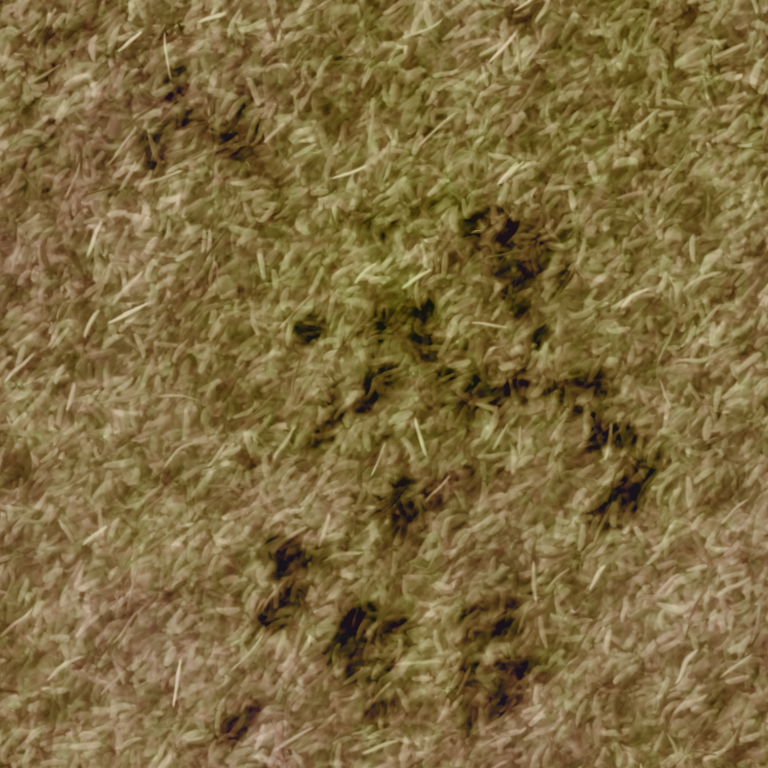
This texture is drawn by a Shadertoy shader. Its source:

```glsl
// Dry matted grass: short curved blades are scattered in jittered grids, layer
// over layer, on a darker thatch. Each blade carries a tone; clumps, shadow
// pockets and grain shift it, and a straw ramp with an olive tint colours it.

const vec3 SOIL = vec3(0.13, 0.07, 0.05);
const vec3 BROWN = vec3(0.34, 0.24, 0.09);
const vec3 OCHRE = vec3(0.45, 0.36, 0.18);
const vec3 STRAW = vec3(0.55, 0.47, 0.30);
const vec3 PALE = vec3(0.66, 0.60, 0.45);
const vec3 GLINT = vec3(0.82, 0.77, 0.64);

const int LAYERS = 5;
const float LEAN = 0.88;      // main blade direction in radians
const float SOFTNESS = 0.0022; // edge blur in canvas units

vec4 hash4(vec2 p) {
    vec4 q = fract(p.xyxy * vec4(0.1031, 0.1030, 0.0973, 0.1099));
    q += dot(q, q.wzxy + 33.33);
    return fract((q.xxyz + q.yzzw) * q.zywx);
}

float noise(vec2 p) {
    vec2 cell = floor(p), f = fract(p);
    f = f * f * (3.0 - 2.0 * f);
    float low = mix(hash4(cell).x, hash4(cell + vec2(1, 0)).x, f.x);
    float high = mix(hash4(cell + vec2(0, 1)).x, hash4(cell + vec2(1, 1)).x, f.x);
    return mix(low, high, f.y);
}

float fbm(vec2 p) {
    return 0.55 * noise(p) + 0.29 * noise(p * 2.1 + 17.3) + 0.16 * noise(p * 4.3 + 41.7);
}

// Coordinates along and across a direction
vec2 turn(vec2 p, float angle) {
    float c = cos(angle), s = sin(angle);
    return vec2(c * p.x + s * p.y, c * p.y - s * p.x);
}

// Coverage of a bent, tapered blade; size holds half length and half width
float bladeMask(vec2 q, vec2 size, float bend, float blur) {
    float along = q.x / size.x;
    float across = abs(q.y + bend * size.y * along * along);
    float width = size.y * (1.0 - 0.6 * along * along);
    float side = 1.0 - smoothstep(width - blur, width + blur, across);
    return side * (1.0 - smoothstep(0.75, 1.0, abs(along)));
}

// Lays one grid of blades over the tone below it
float layBlades(float tone, vec2 p, float cellSize, vec2 shape, float density,
                float brightness, float spread, float seed, float blur) {
    vec2 home = floor(p / cellSize);
    for (int y = -1; y <= 1; y++)
    for (int x = -1; x <= 1; x++) {
        vec2 id = home + vec2(x, y);
        vec4 a = hash4(id + seed);
        vec4 b = hash4(id + seed + 71.5);
        float angle = LEAN + (a.z + a.w - 1.0) * spread;
        vec2 q = turn(p - (id + a.xy) * cellSize, angle);
        vec2 size = shape * cellSize * vec2(0.6 + 0.4 * b.x, 0.6 + 0.4 * b.y);
        float mask = bladeMask(q, size, (b.z - 0.5) * 2.0, blur);
        float roundness = 0.09 * clamp(q.y / size.y, -1.0, 1.0);
        float bladeTone = brightness + 0.58 * (b.w - 0.5) + roundness;
        mask *= step(fract(a.x * 7.0 + b.z * 5.0), density);
        tone = mix(tone, bladeTone, mask * 0.92);
    }
    return tone;
}

vec3 grassRamp(float t) {
    vec3 c = mix(SOIL, BROWN, clamp(t / 0.25, 0.0, 1.0));
    c = mix(c, OCHRE, clamp((t - 0.25) / 0.20, 0.0, 1.0));
    c = mix(c, STRAW, clamp((t - 0.45) / 0.17, 0.0, 1.0));
    c = mix(c, PALE, clamp((t - 0.62) / 0.20, 0.0, 1.0));
    return mix(c, GLINT, clamp((t - 0.82) / 0.28, 0.0, 1.0));
}

void mainImage(out vec4 fragColor, in vec2 fragCoord) {
    float canvas = min(iResolution.x, iResolution.y);
    vec2 uv = fragCoord / canvas;
    float blur = max(SOFTNESS, 0.8 / canvas);

    // Slight warp keeps the blades from looking ruled
    vec2 p = uv + 0.008 * (vec2(noise(uv * 34.0), noise(uv * 34.0 + 53.0)) - 0.5);

    // Thatch, then blades from the bottom layer up
    float tone = 0.24 + 0.36 * fbm(turn(p, LEAN) * vec2(45.0, 100.0));
    for (int i = 0; i < LAYERS; i++) {
        float level = float(i);
        float cellSize = 0.019 + 0.0025 * level;
        vec2 shape = vec2(0.82, 0.23 - 0.012 * level);
        tone = layBlades(tone, turn(p, 0.7 * level), cellSize, shape, 0.85,
                         0.57 + 0.02 * level, 0.0, 13.0 + 37.0 * level, blur) * 0.35
             + layBlades(tone, p + 0.37 * level, cellSize, shape, 0.85,
                         0.57 + 0.02 * level, 1.25, 29.0 + 37.0 * level, blur) * 0.65;
    }
    float straws = 0.30 + 0.25 * (1.0 - uv.y);
    tone = layBlades(tone, p, 0.055, vec2(0.62, 0.055), straws, 0.74, 1.1, 307.0, blur);

    // Contrast, clumps, fine grain and shadow pockets
    float rough = smoothstep(0.2, 0.95, uv.y + 0.25 * (uv.x - 0.5));
    tone = 0.57 + (tone - 0.57) * mix(1.15, 1.4, rough);
    tone += 0.42 * (fbm(turn(uv, LEAN) * vec2(16.0, 30.0)) - 0.5);
    tone += 0.14 * (noise(p * 150.0) - 0.5) + 0.05 * (0.5 - uv.y);
    float region = noise(uv * 4.5 + 8.2) + 0.12 * rough;
    float pocket = smoothstep(0.55, 0.85, region)
                 * smoothstep(0.52, 0.74, fbm(turn(uv, LEAN) * vec2(13.0, 20.0) + 5.0));
    tone -= 0.42 * pocket;

    // Olive drift above the centre, rosy straw to the left
    float olive = exp(-5.0 * dot(uv - vec2(0.62, 0.68), uv - vec2(0.62, 0.68)));
    olive += 1.2 * (fbm(uv * 6.0 + 23.0) - 0.5) - 0.35;
    vec3 color = grassRamp(tone) + olive * vec3(-0.025, 0.018, -0.065);
    color += 0.035 * (noise(uv * 60.0 + 91.0) - 0.5) * vec3(1.0, -0.6, 0.9);
    color += pocket * (1.0 - smoothstep(0.0, 0.3, tone)) * vec3(-0.03, 0.0, 0.05);
    fragColor = vec4(clamp(color, 0.0, 1.0), 1.0);
}
```
